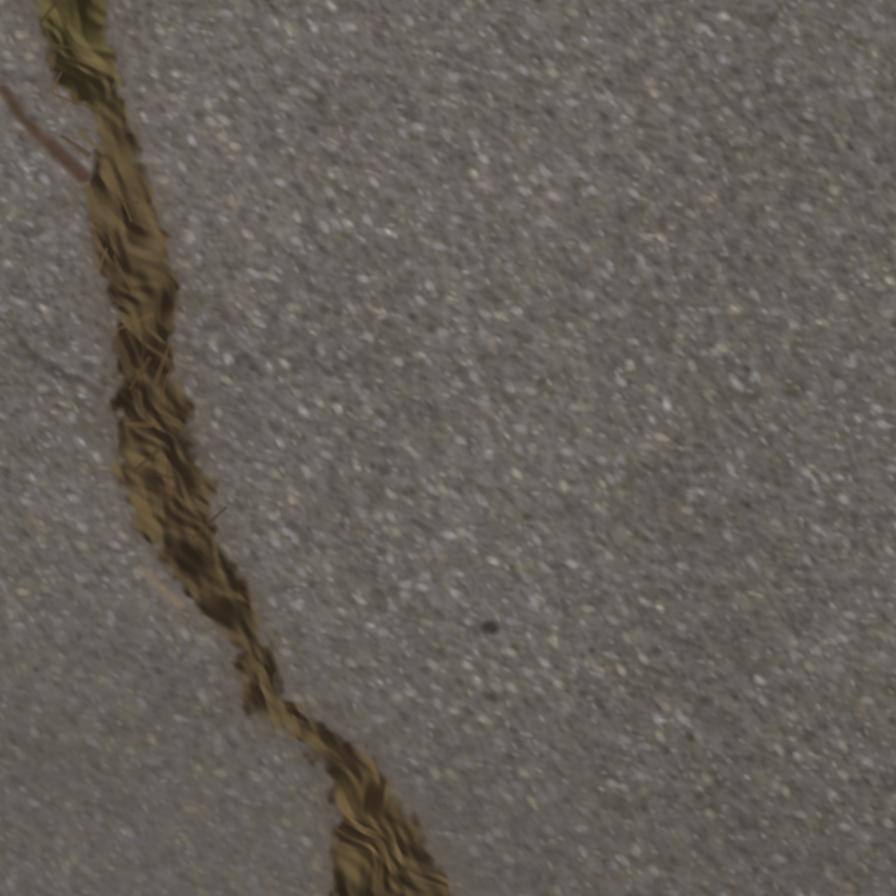
This texture is drawn by a WebGL 1 fragment shader. Its source:

```glsl
precision highp float;
uniform vec2 u_resolution;

float hash(vec2 p) {
  vec3 q = fract(vec3(p.xyx) * 0.1031);
  q += dot(q, q.yzx + 33.33);
  return fract((q.x + q.y) * q.z);
}

float noise(vec2 p) {
  vec2 i = floor(p), f = fract(p);
  f = f * f * (3.0 - 2.0 * f);
  return mix(mix(hash(i), hash(i + vec2(1.0, 0.0)), f.x),
             mix(hash(i + vec2(0.0, 1.0)), hash(i + 1.0), f.x), f.y);
}

float fbm(vec2 p) {
  float sum = 0.0, amp = 0.5;
  for (int i = 0; i < 4; i++) {
    sum += amp * noise(p);
    p = mat2(1.6, 1.2, -1.2, 1.6) * p + 7.3;
    amp *= 0.5;
  }
  return sum;
}

vec2 rotate(vec2 p, float a) {
  return vec2(cos(a) * p.x + sin(a) * p.y, cos(a) * p.y - sin(a) * p.x);
}

// Tapered segment: xy is the position, z the half width
float taper(vec2 p, vec3 a, vec3 b) {
  vec2 d = b.xy - a.xy;
  float t = clamp(dot(p - a.xy, d) / dot(d, d), 0.0, 1.0);
  return length(p - a.xy - d * t) - mix(a.z, b.z, t);
}

float crackDistance(vec2 p) {
  float d = taper(p, vec3(0.066, 1.03, 0.044), vec3(0.092, 0.925, 0.034));
  d = min(d, taper(p, vec3(0.092, 0.925, 0.030), vec3(0.137, 0.845, 0.011)));
  d = min(d, taper(p, vec3(0.137, 0.845, 0.013), vec3(0.130, 0.780, 0.036)));
  d = min(d, taper(p, vec3(0.130, 0.780, 0.038), vec3(0.162, 0.660, 0.040)));
  d = min(d, taper(p, vec3(0.162, 0.660, 0.040), vec3(0.161, 0.580, 0.034)));
  d = min(d, taper(p, vec3(0.161, 0.580, 0.034), vec3(0.177, 0.480, 0.050)));
  d = min(d, taper(p, vec3(0.177, 0.480, 0.050), vec3(0.212, 0.390, 0.036)));
  d = min(d, taper(p, vec3(0.212, 0.390, 0.036), vec3(0.284, 0.275, 0.015)));
  d = min(d, taper(p, vec3(0.284, 0.275, 0.018), vec3(0.300, 0.218, 0.024)));
  d = min(d, taper(p, vec3(0.300, 0.218, 0.020), vec3(0.395, 0.150, 0.021)));
  return min(d, taper(p, vec3(0.395, 0.150, 0.021), vec3(0.435, 0.0, 0.072)));
}

// Scattered pebbles: x is brightness, y is tint
vec2 pebbles(vec2 p, float scale) {
  vec2 q = p * scale, cell = floor(q), result = vec2(0.0);
  for (int j = -1; j <= 1; j++) {
    for (int i = -1; i <= 1; i++) {
      vec2 id = cell + vec2(float(i), float(j));
      float h = hash(id + 3.7);
      vec2 center = id + vec2(hash(id + 11.0), hash(id + 29.0));
      vec2 r = rotate(q - center, -0.65 + 0.9 * (hash(id + 47.0) - 0.5));
      float shape = 1.0 - smoothstep(0.1, 0.62, length(r * vec2(0.85, 1.5)));
      result += shape * vec2(h * h * h - 0.22, h * (hash(id + 61.0) - 0.5));
    }
  }
  return result;
}

void main() {
  vec2 p = gl_FragCoord.xy / u_resolution;

  // Asphalt: broad shade, streaked grain, pebbles
  float broad = fbm(p * 5.0 + 2.0) - 0.47;
  vec2 streak = rotate(p, -0.65);
  float grain = noise(streak * vec2(75.0, 150.0)) - 0.5;
  grain += 0.6 * (noise(streak * vec2(150.0, 230.0) + 31.0) - 0.5);
  vec2 stones = pebbles(p, 62.0) + 0.65 * pebbles(p + 4.3, 105.0);
  float contrast = mix(0.55, 1.0, smoothstep(0.15, 0.55, p.y + 0.4 * p.x));
  vec3 color = vec3(0.397, 0.376, 0.352) + 0.05 * broad;
  color += vec3(0.016, 0.012, 0.014) * smoothstep(0.9, 0.1, length(p - vec2(0.3, 0.85)));
  color -= 0.018 * smoothstep(0.45, 0.0, p.y);
  color += contrast * (0.072 * grain + 0.17 * stones.x);
  color += stones.y * vec3(0.035, 0.008, -0.045);

  // Small dark pit
  float pit = length((p - vec2(0.547, 0.299)) * vec2(0.8, 1.0));
  color *= 1.0 - 0.4 * smoothstep(0.012, 0.003, pit);

  // Ragged crack with a soft soiled rim
  float ragged = 0.032 * (fbm(p * 24.0) - 0.47) + 0.013 * (noise(p * 95.0) - 0.5);
  float d = crackDistance(p) + ragged;
  color = mix(color, vec3(0.36, 0.325, 0.28), 0.4 * smoothstep(0.035, 0.0, d));
  float inside = smoothstep(0.006, -0.009, d);

  // Matted fibres, dark soil to dry straw
  vec2 warp = p + 0.02 * vec2(noise(p * 22.0), noise(p * 22.0 + 9.0));
  float fibres = 0.55 * noise(rotate(warp, 0.35) * vec2(150.0, 32.0));
  fibres += 0.45 * noise(rotate(warp, -0.7) * vec2(38.0, 165.0));
  float moss = fbm(p * 16.0 + 5.0);
  vec3 soil = mix(vec3(0.17, 0.135, 0.095), vec3(0.40, 0.335, 0.235), smoothstep(0.18, 0.88, fibres));
  soil *= 0.72 + 0.6 * moss;
  soil += vec3(-0.01, 0.012, -0.012) * smoothstep(0.8, 1.0, p.y);
  float straw = smoothstep(0.055, 0.0, taper(p, vec3(0.40, 0.11, 0.0), vec3(0.42, 0.03, 0.0)));
  soil += vec3(0.13, 0.10, 0.05) * straw * fibres;
  color = mix(color, soil, 0.94 * inside);

  // Side roots
  vec2 bent = p + 0.008 * (noise(p * 30.0) - 0.5);
  float root = taper(bent, vec3(0.0, 0.897, 0.003), vec3(0.09, 0.800, 0.006));
  color = mix(color, vec3(0.29, 0.215, 0.16), 0.75 * smoothstep(0.006, -0.003, root));
  root = taper(bent, vec3(0.0, 0.635, 0.001), vec3(0.11, 0.560, 0.003));
  color = mix(color, vec3(0.28, 0.25, 0.22), 0.5 * smoothstep(0.005, -0.002, root));
  root = taper(bent, vec3(0.155, 0.365, 0.001), vec3(0.203, 0.328, 0.004));
  color = mix(color, vec3(0.53, 0.46, 0.38), 0.6 * smoothstep(0.005, -0.002, root));

  // Loose blades along the crack
  for (int i = 0; i < 26; i++) {
    float k = float(i), h = hash(vec2(k, 5.0)), y = 1.0 - k * 0.025;
    vec2 base = vec2(0.075 + 0.115 * smoothstep(1.0, 0.4, y) + 0.05 * (h - 0.5), y);
    base.x += 0.09 * smoothstep(0.42, 0.33, y);
    float angle = 6.283 * hash(vec2(k, 17.0));
    vec2 tip = base + (0.02 + 0.035 * h) * vec2(cos(angle), sin(angle));
    float blade = taper(bent, vec3(base, 0.0015), vec3(tip, 0.0002));
    vec3 tone = mix(vec3(0.22, 0.175, 0.12), vec3(0.43, 0.34, 0.23), hash(vec2(k, 41.0)));
    color = mix(color, tone, 0.55 * smoothstep(0.003, 0.0, blade));
  }
  gl_FragColor = vec4(clamp(color, 0.0, 1.0), 1.0);
}
```
